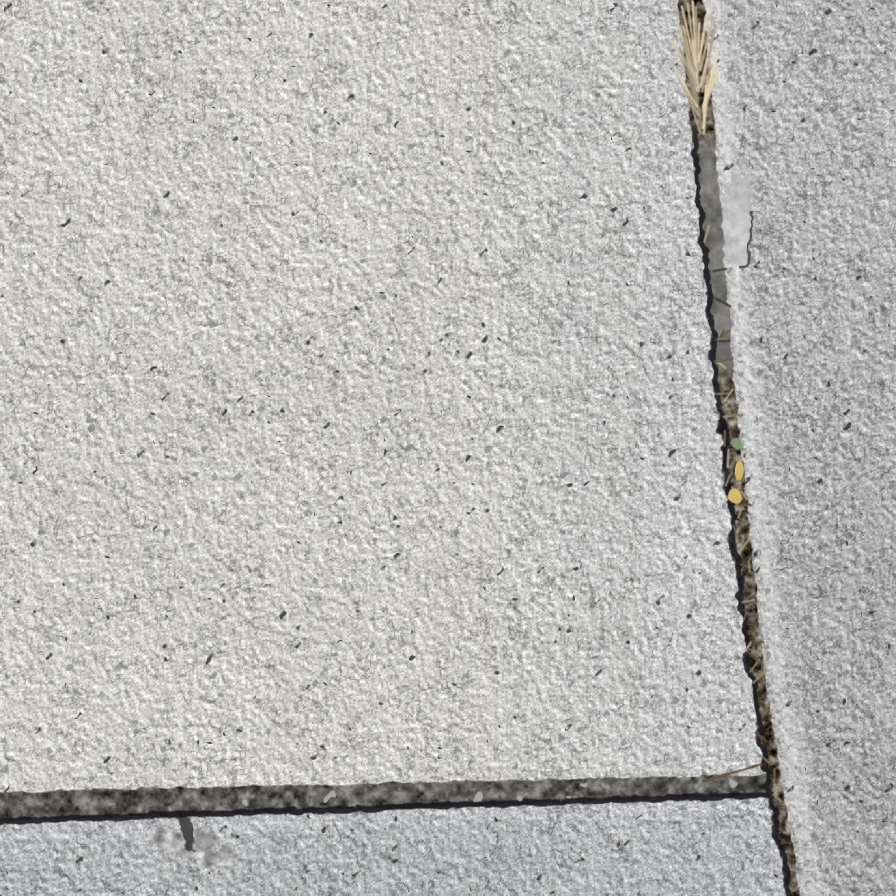
This texture is drawn by a three.js fragment shader. Its source:

```glsl
// Sunlit concrete paving slabs divided by two weathered, debris-filled joints
#define GRAIN_SCALE 185.0
#define GRAIN_RELIEF 0.36
#define CRACK_DEPTH 0.15
#define EDGE_ROUGHNESS 0.006
#define SOFT 0.0014
#define STRAW_BLADES 30
#define DEBRIS_COUNT 44
#define WARM_SLAB vec3(0.805, 0.797, 0.780)
#define COOL_SLAB vec3(0.700, 0.708, 0.715)
#define SIDE_SLAB vec3(0.725, 0.723, 0.720)
#define STRAW vec3(0.80, 0.74, 0.62)
#define SHADOW vec3(0.10, 0.10, 0.12)

varying vec2 vUv;

float hash(vec2 p) {
  vec3 q = fract(vec3(p.xyx) * 0.1031);
  q += dot(q, q.yzx + 33.33);
  return fract((q.x + q.y) * q.z);
}

float noise(vec2 p) {
  vec2 i = floor(p), f = fract(p);
  f = f * f * (3.0 - 2.0 * f);
  return mix(mix(hash(i), hash(i + vec2(1.0, 0.0)), f.x),
             mix(hash(i + vec2(0.0, 1.0)), hash(i + 1.0), f.x), f.y);
}

float fbm(vec2 p) {
  return 0.55 * noise(p) + 0.3 * noise(p * 2.1 + 7.3) + 0.15 * noise(p * 4.3 + 19.1);
}

float inside(float d) { return 1.0 - smoothstep(-SOFT, SOFT, d); }

float segment(vec2 p, vec2 a, vec2 b) {
  vec2 ab = b - a;
  return length(p - a - ab * clamp(dot(p - a, ab) / dot(ab, ab), 0.0, 1.0));
}

// One jittered pit or pebble in a share of the grid cells
float speckles(vec2 p, float scale, float share, float radius) {
  vec2 q = p * scale + 0.5 * (noise(p * scale * 2.5) - 0.5);
  vec2 id = floor(q);
  vec2 center = 0.3 + 0.4 * vec2(hash(id + 3.1), hash(id + 8.7));
  float r = radius * (0.5 + hash(id + 21.0));
  float d = (length(fract(q) - center) - r) / scale;
  return inside(d) * step(hash(id + 47.0), share);
}

float jointCenter(float y) {
  float t = 1.0 - y;
  return 0.771 + 0.088 * t + 0.028 * t * t * t * t;
}

float jointHalfWidth(float y) { return 0.0075 + 0.0065 * y; }

// Embossed grain, hairline cracks and brushed streaks
float surfaceRelief(vec2 p) {
  vec2 q = p * GRAIN_SCALE, light = vec2(0.45, 0.55);
  float relief = fbm(q) - fbm(q + light);
  float crack = 1.0 - smoothstep(0.0, 0.09, abs(fbm(q * 0.48 + 31.0) - 0.5));
  crack *= smoothstep(0.35, 0.7, noise(q * 0.35 + 5.0));
  float streak = noise(vec2(p.x * 130.0, p.y * 7.0)) - 0.5;
  return GRAIN_RELIEF * relief - CRACK_DEPTH * crack + 0.03 * streak
       + 0.05 * (fbm(p * 9.0) - 0.5) + 0.13 * (hash(floor(p * 480.0)) - 0.5);
}

void main() {
  vec2 p = vUv;
  float rough = EDGE_ROUGHNESS * (fbm(p * 75.0) - 0.5);
  float offset = p.x - jointCenter(p.y);
  float side = smoothstep(-SOFT, SOFT, offset);
  float top = 0.116 + 0.023 * p.x, bottom = 0.083 + 0.034 * p.x;
  float below = smoothstep(-SOFT, SOFT, 0.5 * (top + bottom) - p.y);

  // Slab tones
  vec3 warm = mix(WARM_SLAB, vec3(0.765, 0.768, 0.766), smoothstep(0.35, 0.85, p.x));
  vec3 color = mix(mix(warm, COOL_SLAB, below), SIDE_SLAB - 0.05 * (1.0 - p.y), side);
  float rim = side * exp(-pow((offset - 0.024) / 0.013, 2.0));
  color += 0.10 * rim + 0.05 * below * (1.0 - side) * exp(-abs(p.y - bottom + 0.012) * 90.0);
  color += surfaceRelief(p) * (1.0 - 0.4 * rim);
  color = mix(color, vec3(0.46, 0.47, 0.50), 0.6 * speckles(p + 4.0, 95.0, 0.08 + 0.22 * side, 0.22));
  color = mix(color, vec3(0.20), 0.85 * speckles(p, 62.0, 0.10, 0.11));

  // Chipped patches beside the joints
  vec2 chip = (p - vec2(0.823, 0.752)) / vec2(0.018, 0.052);
  float chipShape = length(chip) - 1.0 + 0.9 * (fbm(p * 55.0) - 0.5);
  color = mix(color, vec3(0.75) + 0.25 * (fbm(p * 100.0) - 0.5), 0.85 * inside(chipShape * 0.018));
  color = mix(color, SHADOW, 0.7 * inside(abs(chipShape) * 0.018 - 0.0014) * step(0.1, chip.x) * step(chip.y, 0.25));
  float spall = length((p - vec2(0.215, 0.052)) / vec2(0.055, 0.032)) + 1.8 * (fbm(p * 48.0) - 0.5);
  float broken = 1.0 - smoothstep(0.6, 0.9, spall);
  color = mix(color, vec3(0.68) + 0.9 * (fbm(p * 90.0) - 0.5), 0.8 * broken);
  float notch = segment(p, vec2(0.203, 0.084), vec2(0.214, 0.052)) - 0.006 + 2.5 * rough;
  color = mix(color, vec3(0.22, 0.21, 0.20), 0.85 * inside(notch));

  // Horizontal joint with a shadow along its lower lip
  float left = 1.0 - smoothstep(0.0, 0.004, offset);
  float across = max(p.y - top, bottom - p.y) + rough;
  vec3 soil = vec3(0.37, 0.36, 0.345) + 0.65 * (fbm(p * 115.0) - 0.5);
  float lip = inside(abs(p.y - bottom - 0.001 + rough) - 0.0035);
  color = mix(color, soil, inside(across) * left);
  color = mix(color, SHADOW, 0.9 * lip * left);
  float pebbles = speckles(p, 42.0, 0.10, 0.17) * inside(across + 0.004) * left;
  color = mix(color, vec3(0.66, 0.66, 0.64), pebbles);

  // Vertical joint: smooth filler above, dark organic soil below
  float width = jointHalfWidth(p.y);
  float gap = abs(offset + rough * 1.4) - width;
  float filler = smoothstep(0.57, 0.60, p.y) * (1.0 - smoothstep(0.82, 0.86, p.y));
  vec3 organic = vec3(0.35, 0.315, 0.27) + 0.95 * (fbm(p * 125.0) - 0.5);
  vec3 fill = mix(organic, vec3(0.46, 0.455, 0.44) + 0.3 * (fbm(p * 90.0) - 0.5), filler);
  color = mix(color, fill, inside(gap));
  float wall = inside(abs(offset + width * 0.8 + rough * 2.0) - 0.0033);
  color = mix(color, SHADOW, 0.85 * wall * (1.0 - smoothstep(0.82, 0.90, p.y)));

  // Loose straw and twigs scattered down the joint
  for (int i = 0; i < DEBRIS_COUNT; i++) {
    float k = float(i), y = 0.61 * hash(vec2(k, 2.0)) + 0.02;
    y += step(0.85, hash(vec2(k, 5.0))) * 0.27;
    vec2 c = vec2(jointCenter(y) + 0.017 * (hash(vec2(k, 9.0)) - 0.5), y);
    float a = 6.283 * hash(vec2(k, 13.0));
    vec2 reach = vec2(cos(a), sin(a)) * (0.003 + 0.007 * hash(vec2(k, 17.0)));
    vec3 tint = mix(vec3(0.24, 0.19, 0.14), STRAW, hash(vec2(k, 23.0)));
    color = mix(color, tint, 0.85 * inside(segment(p, c - reach, c + reach) - 0.0012));
  }
  float leaf = min(length((p - vec2(0.825, 0.476)) / vec2(0.6, 1.3)), length(p - vec2(0.820, 0.447)));
  color = mix(color, vec3(0.83, 0.72, 0.43) + 10.0 * rough, inside(leaf - 0.008 + rough));
  color = mix(color, vec3(0.58, 0.67, 0.54), 0.8 * inside(length(p - vec2(0.824, 0.505)) - 0.007 + rough));
  float twig = segment(p, vec2(0.785, 0.128), vec2(0.850, 0.147)) - 0.0014;
  color = mix(color, vec3(0.40, 0.34, 0.27), inside(twig + rough * 0.3));

  // Dry tuft fanning upward at the top
  for (int i = 0; i < STRAW_BLADES; i++) {
    float k = float(i), spread = hash(vec2(k, 31.0)) - 0.5;
    float y = 0.85 + 0.09 * hash(vec2(k, 37.0));
    vec2 root = vec2(jointCenter(y) + 0.008 * spread, y);
    vec2 tip = root + vec2(0.042 * spread - 0.004, 0.025 + 0.05 * hash(vec2(k, 41.0)));
    vec3 tint = STRAW * (0.72 + 0.45 * hash(vec2(k, 43.0)));
    color = mix(color, tint, 0.85 * inside(segment(p, root, tip) - 0.0014));
  }
  gl_FragColor = vec4(clamp(color, 0.0, 1.0), 1.0);
}
```
